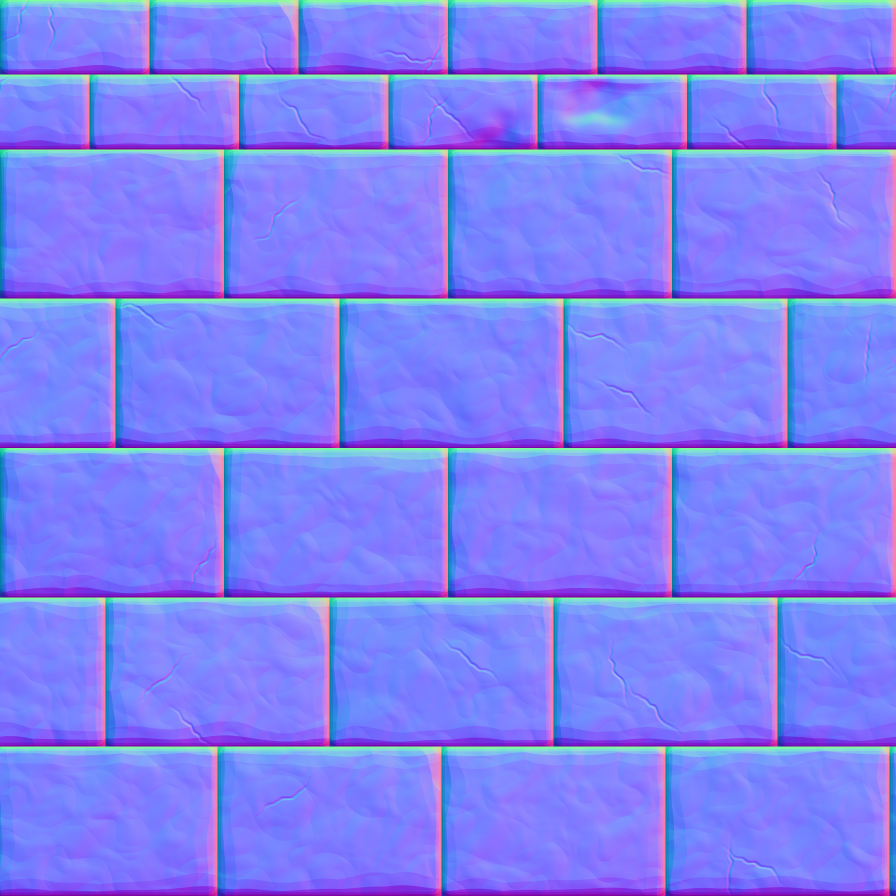
Give the GLSL for this texture map, as a Shadertoy shader.

```glsl
// Normal map of a block wall: five courses of large stones under two of small ones.
// Each stone is a height field (bevels, chiselled face, cracks, chipped corners),
// and its slope is encoded as a tangent-space normal colour.

vec2 hash2(vec2 p) {
    return fract(sin(vec2(dot(p, vec2(127.1, 311.7)), dot(p, vec2(269.5, 183.3)))) * 43758.5);
}

float gradientNoise(vec2 p) {
    vec2 cell = floor(p), f = p - cell;
    vec2 u = f * f * f * (f * (f * 6.0 - 15.0) + 10.0);
    float corner[4];
    for (int i = 0; i < 4; i++) {
        vec2 o = vec2(i & 1, i >> 1);
        corner[i] = dot(hash2(cell + o) * 2.0 - 1.0, f - o);
    }
    return mix(mix(corner[0], corner[1], u.x), mix(corner[2], corner[3], u.x), u.y);
}

// Two noises joined by a crease, like neighbouring chisel strokes
float chisel(vec2 p) {
    return max(gradientNoise(p), gradientNoise(p.yx + 41.3));
}

float cracks(vec2 q, vec2 halfSize, vec2 id) {
    float depth = 0.0;
    for (float i = 1.0; i < 3.0; i++) {
        vec2 pick = hash2(id + i * 5.1);
        if (pick.x > 0.4) continue;
        vec2 r = q - (hash2(id + i * 9.7) - 0.5) * halfSize * 1.7;
        float angle = 6.283 * pick.y;
        vec2 axis = vec2(cos(angle), sin(angle));
        float along = dot(r, axis);
        float seed = id.x * 7.3 + id.y * 3.1 + i;
        float across = dot(r, vec2(-axis.y, axis.x))
                     + 0.2 * gradientNoise(vec2(along * 2.3, seed))
                     + 0.06 * gradientNoise(vec2(along * 8.0, seed + 0.4));
        depth += smoothstep(0.6, 0.0, abs(along)) * smoothstep(0.035, 0.0, abs(across));
    }
    return depth;
}

float stoneHeight(vec2 q, vec2 halfSize, vec2 id) {
    vec2 s = q + id * vec2(17.3, 29.7);
    vec2 d = halfSize - abs(q);
    vec2 waver = vec2(chisel(s * vec2(0.5, 1.3)), chisel(s * vec2(1.1, 0.5) + 13.0)) - 0.15;

    // Gently domed and tilted face with shallow chisel dimples
    float h = dot(q, (hash2(id) - 0.5) * vec2(0.12, 0.1) - vec2(0.0, 0.025));
    h -= dot(q * q, vec2(0.015, 0.03));
    vec2 bent = s + 0.15 * gradientNoise(s * 2.0 + 3.0);
    h += 0.055 * chisel(bent * 1.3) + 0.024 * chisel(bent * 2.9 + 9.0);
    h += 0.005 * gradientNoise(bent * 6.0);

    // Broad bevel, narrow bevel, then the thin rounded joint
    vec2 bevel = 0.13 * max(0.24 + 0.3 * waver - d, 0.0)
               + 0.4 * max(0.1 + 0.14 * waver - d, 0.0);
    h -= dot(bevel, vec2(q.x < 0.0 ? 1.2 : 0.8, q.y < 0.0 ? 1.4 : 1.0));
    float edge = 0.13 - length(max(0.13 - d, 0.0)) + 0.02 * waver.x;
    h -= 0.5 * max(0.055 - edge, 0.0) + 2.5 * max(0.02 - edge, 0.0);

    // Chipped upper corner on some stones
    vec2 chip = hash2(id + 3.7);
    if (chip.x < 0.3) {
        vec2 k = halfSize - q * vec2(chip.y < 0.3 ? -1.0 : 1.0, 1.0);
        float reach = 0.27 + 0.15 * gradientNoise(s * 2.5);
        h -= 0.5 * max(reach - dot(k, vec2(0.88, 0.47)), 0.0);
    }

    // Worn hollows in two neighbouring small stones
    if (id.y == 6.0 && (id.x == 3.0 || id.x == 4.0)) {
        vec2 r = q - (id.x == 3.0 ? vec2(0.45, -0.45) : vec2(-0.2, 0.15));
        r += 0.2 * vec2(gradientNoise(s * 3.0), gradientNoise(s * 3.0 + 5.0));
        h -= 0.17 * exp(-dot(r * r, vec2(4.0, 14.0)));
    }
    return h - 0.011 * cracks(q, halfSize, id);
}

vec3 wallNormal(vec2 p) {
    // Courses: large stones are 3 by 2, small ones 2 by 1
    bool large = p.y < 10.0;
    vec2 size = large ? vec2(3.0, 2.0) : vec2(2.0, 1.0);
    float course = large ? floor(p.y / 2.0) : floor(p.y - 5.0);
    float shift = float[7](-0.09, 1.41, 0.0, 1.55, 0.0, 1.2, 0.0)[clamp(int(course), 0, 6)];
    vec2 g = vec2(p.x - shift, p.y) / size;
    vec2 id = vec2(mod(floor(g.x), 12.0 / size.x), course) + 1.0;
    vec2 q = (fract(g) - 0.5) * size;

    vec2 e = vec2(0.008, 0.0);
    float h = stoneHeight(q, size * 0.5, id);
    vec2 slope = vec2(stoneHeight(q + e.xy, size * 0.5, id),
                      stoneHeight(q + e.yx, size * 0.5, id)) - h;
    return normalize(vec3(-slope / e.x, 1.0));
}

void mainImage(out vec4 fragColor, in vec2 fragCoord) {
    // Four samples per pixel smooth the joints and creases
    vec3 color = vec3(0.0);
    for (int i = 0; i < 4; i++) {
        vec2 offset = vec2(i & 1, i >> 1) * 0.5 - 0.25;
        vec2 p = (fragCoord + offset) / iResolution.xy * 12.0;
        color += 0.25 * (wallNormal(p) * 0.5 + 0.5);
    }
    fragColor = vec4(color, 1.0);
}
```
